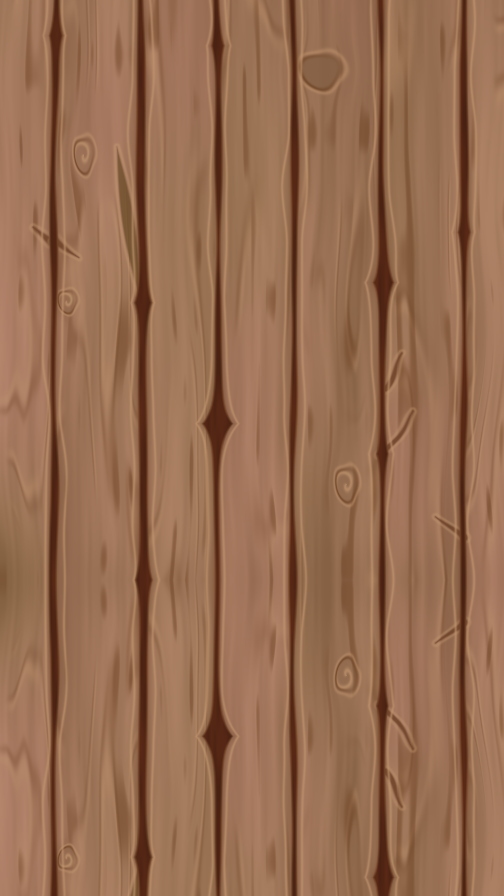
This texture is drawn by a Shadertoy shader. Its source:

```glsl
// Six upright weathered planks with dark wavering seams, pale worn edges and curled knots.
// Height is folded about one line, so grain and cracks reflect above and below it;
// stretched, warped noise gives the grain, distance functions give seams, cracks and knots.

const float FOLD_Y = 0.627;       // fold height, in canvas widths
const float SEAM_THIN = 0.0035;   // half widths of a seam
const float SEAM_WIDE = 0.0095;
const float SEAM_WOBBLE = 0.009;
const float RIM_WIDTH = 0.0028;
const float TAU = 6.28319;

const vec3 WOOD_DARK = vec3(0.53, 0.38, 0.27);
const vec3 WOOD_LIGHT = vec3(0.69, 0.515, 0.405);
const vec3 WOOD_RIM = vec3(0.76, 0.59, 0.44);
const vec3 STREAK = vec3(0.43, 0.26, 0.14);
const vec3 SEAM_CORE = vec3(0.31, 0.14, 0.075);
const vec3 SEAM_SIDE = vec3(0.43, 0.26, 0.155);
const vec3 KNOT_FILL = vec3(0.51, 0.37, 0.26);
const vec3 HOLLOW = vec3(0.42, 0.30, 0.16);

const float SEAM_X[6] = float[6](0.109, 0.282, 0.430, 0.581, 0.759, 0.921);
// Swellings of a seam: seam index, folded height, size
const vec3 SWELLS[8] = vec3[8](vec3(2, 0.31, 0.024), vec3(4, 0.59, 0.013),
    vec3(1, 0.55, 0.010), vec3(1, 0.0, 0.009), vec3(5, 0.69, 0.007),
    vec3(0, 1.08, 0.008), vec3(2, 1.06, 0.008), vec3(4, 0.25, 0.007));
// Side cracks: root and tip
const vec4 CRACKS[5] = vec4[5](vec4(0.762, 0.38, 0.803, 0.45),
    vec4(0.759, 0.25, 0.825, 0.335), vec4(0.917, 0.085, 0.870, 0.125),
    vec4(0.105, 0.67, 0.060, 0.70), vec4(0.110, 0.675, 0.160, 0.64));
// Knots: centre and radii
const vec4 KNOTS[4] = vec4[4](vec4(0.637, 1.01, 0.039, 0.034),
    vec4(0.167, 0.843, 0.019, 0.034), vec4(0.688, 0.19, 0.021, 0.033),
    vec4(0.134, 0.553, 0.018, 0.022));
const vec4 SLIVER = vec4(0.232, 0.86, 0.277, 0.56);

float hash(vec2 p) {
    vec3 q = fract(p.xyx * vec3(0.1031, 0.1030, 0.0973));
    q += dot(q, q.yzx + 33.33);
    return fract((q.x + q.y) * q.z);
}

float noise(vec2 p) {
    vec2 i = floor(p), f = fract(p);
    f = f * f * (3.0 - 2.0 * f);
    return mix(mix(hash(i), hash(i + vec2(1, 0)), f.x),
               mix(hash(i + vec2(0, 1)), hash(i + vec2(1, 1)), f.x), f.y);
}

float bump(float d, float width) { return exp(-d * d / (width * width)); }

// Distance to a segment, and the position along it
vec2 segment(vec2 p, vec4 s) {
    vec2 a = p - s.xy, b = s.zw - s.xy;
    float h = clamp(dot(a, b) / dot(b, b), 0.0, 1.0);
    return vec2(length(a - b * h), h);
}

// Grain: broad tone, streaks, fibres and flowing contour lines
vec3 woodGrain(vec2 p, float plank) {
    float seed = plank * 13.7;
    p.x += 0.022 * (noise(vec2(p.x * 8.0, p.y * 4.0 + seed)) - 0.5);
    float broad = noise(vec2(p.x * 14.0, p.y * 2.2 + seed));
    float streaks = noise(vec2(p.x * 55.0, p.y * 3.0 + seed));
    float fibres = noise(vec2(p.x * 150.0, p.y * 6.0 + seed));
    float tone = 0.57 + 0.55 * (broad - 0.5) + 0.40 * (streaks - 0.5) + 0.20 * (fibres - 0.5);
    tone += 0.16 * (hash(vec2(plank, 4.0)) - 0.5) - 0.14 * bump(p.y, 0.07);
    vec3 col = mix(WOOD_DARK, WOOD_LIGHT, clamp(tone, 0.0, 1.1));
    col += vec3(0.012, -0.004, 0.012) * (2.0 * noise(p * vec2(6.0, 2.5) + seed) - 1.0);

    float contour = fract(broad * 4.0 + 0.3 * streaks) - 0.5;
    float worn = smoothstep(0.35, 0.75, noise(vec2(p.x * 20.0, p.y * 5.0 + seed + 40.0)));
    col = mix(col, WOOD_RIM, 0.32 * worn * bump(contour, 0.09));
    col = mix(col, STREAK, 0.28 * worn * bump(contour + 0.17, 0.08));
    float dash = noise(vec2(p.x * 70.0, p.y * 7.0 + seed + 80.0));
    return mix(col, STREAK, 0.5 * smoothstep(0.76, 0.98, dash));
}

void mainImage(out vec4 fragColor, in vec2 fragCoord) {
    float px = 1.0 / iResolution.x;
    vec2 p = fragCoord * px;
    p.y = abs(p.y - FOLD_Y);

    // Nearest seam, its side and the plank index
    float seamDist = 1.0, rimOffset = 0.0, plank = 0.0;
    for (int i = 0; i < 6; i++) {
        float k = float(i);
        float dx = p.x - SEAM_X[i] - SEAM_WOBBLE * (noise(vec2(p.y * 5.0, k * 9.0)) - 0.5);
        if (dx > 0.0) plank = mod(k + 1.0, 6.0);
        dx -= round(dx);
        float halfWidth = mix(SEAM_THIN, SEAM_WIDE, noise(vec2(p.y * 6.0, k * 7.0 + 50.0)));
        for (int j = 0; j < 8; j++)
            if (int(SWELLS[j].x) == i)
                halfWidth += SWELLS[j].z * exp(-abs(p.y - SWELLS[j].y) / 0.03);
        float d = abs(dx) - halfWidth;
        if (d < seamDist) {
            seamDist = d;
            rimOffset = 0.003 + 0.014 * noise(vec2(p.y * 9.0, k * 5.0 + 2.0 * sign(dx) + 90.0));
        }
    }

    // Grain parts around the knots
    vec2 bent = p;
    for (int i = 0; i < 4; i++) {
        vec2 delta = p - KNOTS[i].xy, n = delta / KNOTS[i].zw;
        bent -= 0.6 * delta * exp(-0.5 * dot(n, n));
    }
    vec3 col = woodGrain(bent, plank);

    // Knots: the first is a flat oval, the others are spirals
    for (int i = 0; i < 4; i++) {
        vec2 n = (p - KNOTS[i].xy) / KNOTS[i].zw;
        float r = length(n) + 0.1 * sin(n.x * 3.0 + n.y * 2.0);
        float soft = 0.05 + px / KNOTS[i].z;
        float inside = 1.0 - smoothstep(1.0 - soft, 1.0 + soft, r);
        float shade = 0.5 - 0.4 * clamp(n.x * 0.6 + n.y * 0.4, -1.0, 1.0);
        float turn = fract(r - atan(n.y, n.x) / TAU) - 0.5;
        col = mix(col, KNOT_FILL, inside * (i == 0 ? 0.75 : 0.15));
        if (i > 0) col = mix(col, WOOD_RIM, 0.65 * inside * bump(turn, 0.16));
        col = mix(col, WOOD_RIM, 0.45 * bump(r - 1.22, 0.12));
        col = mix(col, STREAK, shade * bump(r - 1.0, 0.11));
    }

    // Long hollow sliver, then tapering side cracks
    vec2 s = segment(p, SLIVER);
    float hollow = s.x - 0.012 * sin(0.5 * TAU * s.y);
    col = mix(col, WOOD_RIM, 0.5 * bump(hollow - 0.004, 0.003));
    col = mix(col, HOLLOW, 0.75 * (1.0 - smoothstep(-0.003, px, hollow)));
    for (int i = 0; i < 5; i++) {
        vec2 c = segment(p + vec2(0.006 * sin(p.y * 60.0), 0.0), CRACKS[i]);
        float d = c.x - mix(0.0055, 0.0005, c.y);
        col = mix(col, WOOD_RIM, 0.4 * bump(d - 0.005, 0.003));
        col = mix(col, SEAM_SIDE, 0.85 * (1.0 - smoothstep(-px, px + 0.001, d)));
    }

    // Seams: soft shade, worn pale rim, dark core
    col = mix(col, SEAM_SIDE, 0.45 * exp(-max(seamDist, 0.0) / 0.005));
    col = mix(col, WOOD_RIM, 0.6 * bump(seamDist - rimOffset, RIM_WIDTH));
    vec3 core = mix(SEAM_SIDE, SEAM_CORE, smoothstep(0.0, 0.005, -seamDist));
    core *= 0.9 + 0.25 * noise(p * vec2(150.0, 12.0));
    col = mix(col, core, 1.0 - smoothstep(-px, px, seamDist));

    fragColor = vec4(col, 1.0);
}
```
